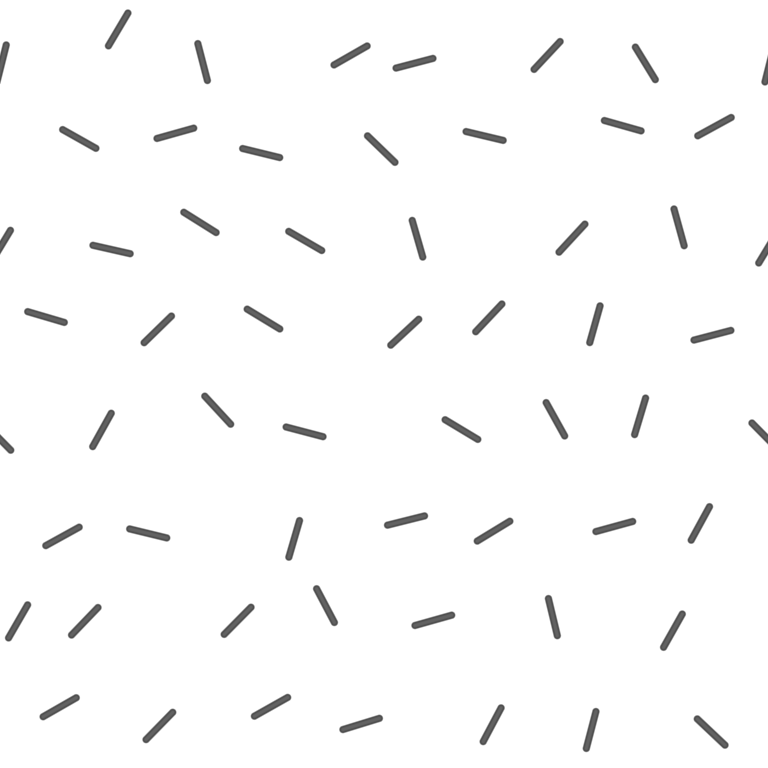
This pattern is drawn by a Shadertoy shader. Its source:

```glsl
// Short rounded grey sticks scattered sparsely over white, repeating every canvas height.
#define GRID vec2(7.0, 8.0)     // columns and rows per tile, rows even
#define JITTER 0.46             // wander of each stick within its cell
#define HALF_LENGTH 0.0248      // stick axis, from middle to cap centre
#define RADIUS 0.0046           // stick half thickness
#define CORE_RADIUS 0.0021      // half thickness of the lighter core
#define SOFTNESS 0.0006         // extra edge blur
#define PAPER vec3(1.0)
#define RIM_GREY vec3(0.305)
#define CORE_GREY vec3(0.385)
#define SEED 17.0

const float PI = 3.14159265;

// Three random values in 0..1 for a cell
vec3 hash3(vec2 cell) {
    vec3 p = fract(vec3(cell.xyx + SEED) * vec3(0.1031, 0.1030, 0.0973));
    p += dot(p, p.yxz + 33.33);
    return fract((p.xxy + p.yzz) * p.zyx);
}

// Distance to the axis of a stick centred at the origin
float axisDistance(vec2 p, float angle) {
    vec2 direction = vec2(cos(angle), sin(angle));
    float along = clamp(dot(p, direction), -HALF_LENGTH, HALF_LENGTH);
    return length(p - direction * along);
}

// Slanted angle in steps of 15 degrees, never level or upright
float stickAngle(float pick, float side) {
    float steps = 3.0 + round(1.73 * sin(2.0 * PI * pick));
    float wobble = 0.08 * (fract(side * 37.0) - 0.5);
    return (side < 0.5 ? -1.0 : 1.0) * steps * PI / 12.0 + wobble;
}

// Distance to the nearest stick axis on a staggered, jittered grid
float nearestAxis(vec2 uv) {
    float nearest = 1.0;
    vec2 p = uv * GRID;
    for (int j = -1; j <= 1; j++) {
        float row = floor(p.y) + float(j);
        float stagger = 0.5 * mod(row, 2.0);
        for (int i = -1; i <= 1; i++) {
            float column = floor(p.x - stagger) + float(i);
            vec2 cell = mod(vec2(column, row), GRID);
            vec3 place = hash3(cell);
            vec3 turn = hash3(cell + 71.0);
            vec2 centre = vec2(column + stagger, row) + 0.5 + JITTER * (place.xy - 0.5);
            float d = axisDistance(uv - centre / GRID, stickAngle(turn.x, turn.y));
            nearest = min(nearest, d);
        }
    }
    return nearest;
}

void mainImage(out vec4 fragColor, in vec2 fragCoord) {
    vec2 uv = fragCoord / iResolution.y;
    float blur = 0.5 / iResolution.y + SOFTNESS;
    float d = nearestAxis(uv);

    // Lighter core inside a darker rim, over the paper
    float core = 1.0 - smoothstep(CORE_RADIUS - blur, CORE_RADIUS + blur, d);
    float stick = 1.0 - smoothstep(RADIUS - blur, RADIUS + blur, d);
    vec3 color = mix(PAPER, mix(RIM_GREY, CORE_GREY, core), stick);
    fragColor = vec4(color, 1.0);
}
```
